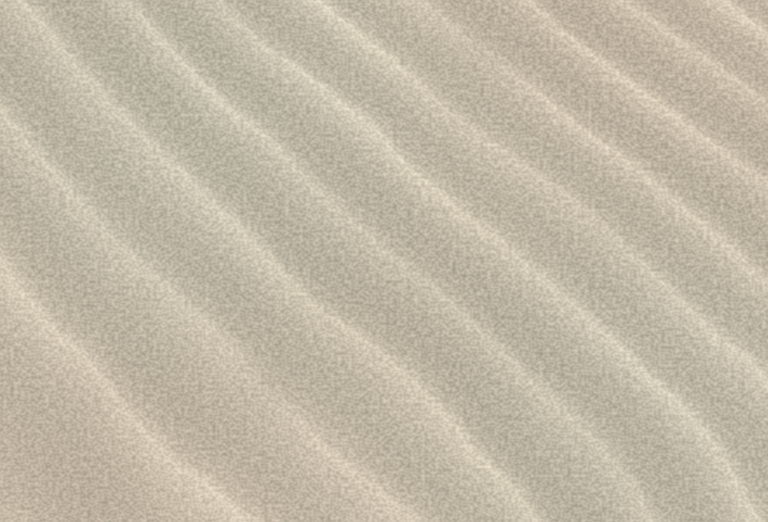
Reproduce this texture procedurally as a Shadertoy shader.

```glsl
vec2 latticeGradient(ivec2 cell) {
    uvec2 q = uvec2(cell) * uvec2(1597334673u, 3812015801u);
    uint h = (q.x ^ q.y) * 1597334673u;
    h = (h ^ (h >> 15)) * 2246822519u;
    float angle = float((h ^ (h >> 13)) & 65535u) / 65536.0 * 6.28318;
    return vec2(cos(angle), sin(angle));
}

float cornerValue(ivec2 cell, ivec2 corner, vec2 f) {
    return dot(latticeGradient(cell + corner), f - vec2(corner));
}

float gradientNoise(vec2 p) {
    ivec2 cell = ivec2(floor(p));
    vec2 f = fract(p);
    vec2 w = f * f * f * (f * (f * 6.0 - 15.0) + 10.0);
    float low = mix(cornerValue(cell, ivec2(0, 0), f), cornerValue(cell, ivec2(1, 0), f), w.x);
    float high = mix(cornerValue(cell, ivec2(0, 1), f), cornerValue(cell, ivec2(1, 1), f), w.x);
    return mix(low, high, w.y);
}

// Crest number across the dune: lines fan out and bend toward the lower left
float ripplePhase(vec2 p) {
    float offset = -0.2 + p.y * (-4.4 + 1.6 * p.y);
    float slope = 5.2 - p.y * (2.8 + 0.8 * p.y);
    float bend = p.y * (0.35 + 0.9 * p.y);
    float wobble = 0.16 * gradientNoise(p * 3.5 + 4.7) + 0.05 * gradientNoise(p * 11.0);
    return offset + p.x * (slope + bend * p.x) + wobble;
}

float softSpot(vec2 p, vec2 center, float radius) {
    vec2 d = (p - center) / radius;
    return exp(-dot(d, d));
}

void mainImage(out vec4 fragColor, in vec2 fragCoord) {
    // Height is one unit, y runs downward
    vec2 p = vec2(fragCoord.x, iResolution.y - fragCoord.y) / iResolution.y;

    // Ripples: long lit slope, narrow crest, short shaded slope
    float phase = ripplePhase(p);
    float f = fract(phase);
    float crest = pow(f, 5.0) + exp(-13.0 * f);
    float strength = 0.95 + 0.6 * gradientNoise(vec2(phase * 0.8, p.y * 3.0 + 9.0));
    strength *= 1.0 - 0.6 * softSpot(p, vec2(0.51, 0.75), 0.09);
    strength *= 1.0 - 0.5 * softSpot(p, vec2(0.92, 0.13), 0.1);
    float light = crest * strength + 0.12 * cos(6.28318 * (f + 0.12));

    vec3 shadedSand = vec3(0.742, 0.702, 0.634);
    vec3 color = shadedSand + vec3(0.098, 0.095, 0.088) * light;

    // Cool greenish middle band, warmer corners, uneven brightness
    float cool = softSpot(p, vec2(0.35, 0.2), 0.5) + 0.8 * softSpot(p, vec2(1.25, 0.8), 0.5);
    color += mix(vec3(0.012, 0.0, -0.004), vec3(-0.014, 0.006, 0.004), clamp(cool, 0.0, 1.0));
    color += 0.02 * gradientNoise(p * 2.3 + 17.0);

    // Sand grains in two sizes, slightly wider than tall
    float grain = 0.11 * gradientNoise(p * vec2(150.0, 175.0));
    grain += 0.06 * gradientNoise(p * vec2(72.0, 88.0) + 31.0);
    color += grain * vec3(1.0, 0.99, 0.96);

    fragColor = vec4(clamp(color, 0.0, 1.0), 1.0);
}
```
